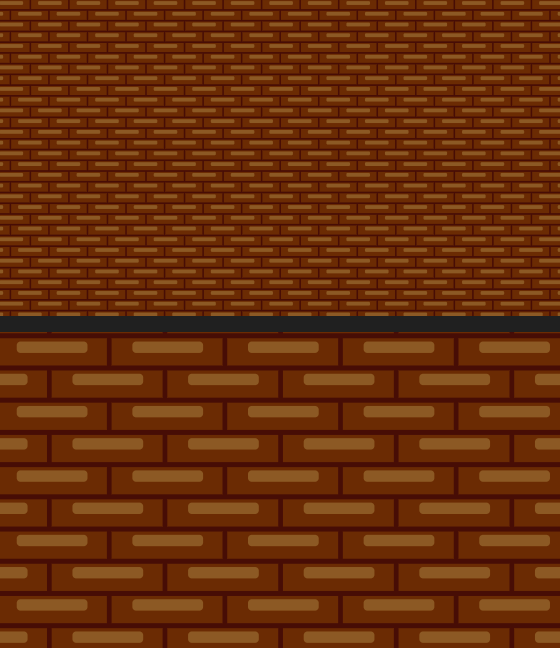
Top: the whole. Bottom: its middle third, enlarged.
Reproduce this texture procedurally as a WebGL 1 fragment shader.

```glsl
precision highp float;
// Brown brick wall in running bond, each brick with a rounded tan highlight.

uniform vec2 u_resolution;

// Lengths are fractions of the canvas height.
const vec2 BRICK_PITCH = vec2(0.12197, 0.03398);
const vec2 JOINT_HALF = vec2(0.0025, 0.00266);
const vec2 HIGHLIGHT_CENTER = vec2(0.0617, 0.0121);
const vec2 HIGHLIGHT_HALF = vec2(0.0373, 0.0060);
const float HIGHLIGHT_RADIUS = 0.0040;
const float TOP_OFFSET = 0.0025;
const float EVEN_SHIFT = 0.0961;
const float ODD_SHIFT = 0.0329;

const vec3 MORTAR = vec3(0.28, 0.05, 0.02);
const vec3 CLAY = vec3(0.42, 0.17, 0.01);
const vec3 TAN = vec3(0.55, 0.35, 0.14);

// Signed distance to a box with rounded corners.
float roundedBox(vec2 p, vec2 halfSize, float radius) {
  vec2 d = abs(p) - halfSize + radius;
  return length(max(d, 0.0)) + min(max(d.x, d.y), 0.0) - radius;
}

// Coverage of a shape, softened over one pixel.
float coverage(float dist, float pixel) {
  return clamp(0.5 - dist / pixel, 0.0, 1.0);
}

// Position inside the current brick cell, measured from its top left.
vec2 brickCell(vec2 p, vec2 pitch) {
  float row = floor(p.y / pitch.y);
  p.x -= mix(EVEN_SHIFT, ODD_SHIFT, mod(row, 2.0));
  return fract(p / pitch) * pitch;
}

void main() {
  float pixel = 1.0 / u_resolution.y;
  vec2 p = gl_FragCoord.xy * pixel;
  p.y = 1.0 - p.y + TOP_OFFSET;
  vec2 cell = brickCell(p, BRICK_PITCH);

  // Brick face, leaving the mortar joints around it.
  vec2 center = 0.5 * BRICK_PITCH;
  float face = roundedBox(cell - center, center - JOINT_HALF, 0.0);
  vec3 color = mix(MORTAR, CLAY, coverage(face, pixel));

  // Highlight near the upper edge.
  float shine = roundedBox(cell - HIGHLIGHT_CENTER, HIGHLIGHT_HALF, HIGHLIGHT_RADIUS);
  color = mix(color, TAN, coverage(shine, pixel));

  gl_FragColor = vec4(color, 1.0);
}
```
